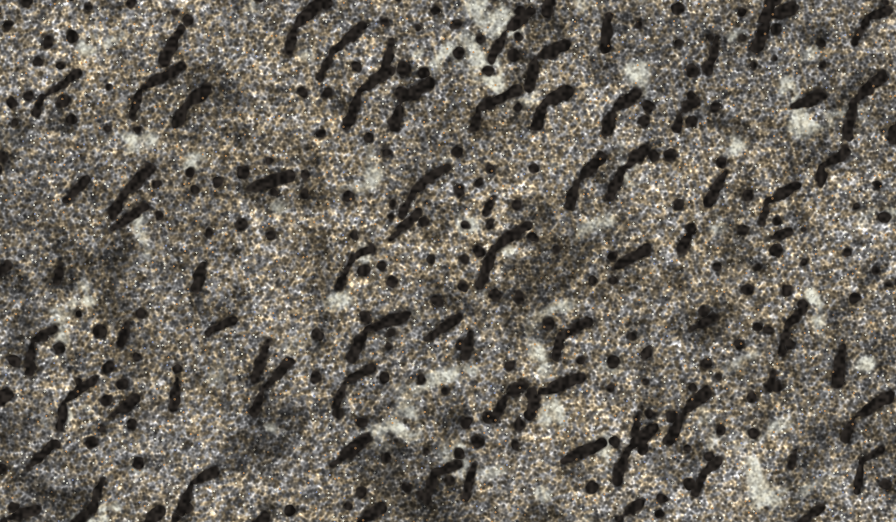
This texture is drawn by a WebGL 1 fragment shader. Its source:

```glsl
precision highp float;
// Micrograph of a grainy grey-brown matrix with black bent rods and round pores.
uniform vec2 u_resolution;

// Lengths are fractions of the canvas height.
const float ROD_CELL = 0.138;
const float ROD_SHARE = 0.84;
const float ROD_RADIUS = 0.0115;
const float NECK_RADIUS = 0.0055;
const float UPPER_ANGLE = 0.56;
const float LOWER_ANGLE = -1.88;
const float PORE_CELL = 0.062;
const float PORE_RADIUS = 0.0118;
const float EDGE = 0.0032;
const float WOBBLE = 0.010;
const float MATRIX_TONE = 0.455;
const float GRAIN_CONTRAST = 2.15;
const vec3 VOID_COLOR = vec3(0.135, 0.122, 0.112);
const vec3 WARM_TINT = vec3(1.09, 0.98, 0.80);
const vec3 COOL_TINT = vec3(0.99, 0.985, 0.985);
const vec3 GLINT_COLOR = vec3(0.95, 0.95, 0.88);
const vec3 AMBER_COLOR = vec3(0.82, 0.60, 0.38);
const vec3 BLUE_COLOR = vec3(0.52, 0.57, 0.72);

float hash(vec2 p) {
  return fract(sin(dot(p, vec2(127.1, 311.7))) * 43758.5453);
}

vec2 hash2(vec2 p) {
  return vec2(hash(p), hash(p + 57.3));
}

float noise(vec2 p) {
  vec2 i = floor(p);
  vec2 f = fract(p);
  f = f * f * (3.0 - 2.0 * f);
  return mix(mix(hash(i), hash(i + vec2(1.0, 0.0)), f.x),
             mix(hash(i + vec2(0.0, 1.0)), hash(i + 1.0), f.x), f.y);
}

vec2 direction(float angle) {
  return vec2(cos(angle), sin(angle));
}

// Rod from the origin: a thin neck that swells towards a round tip.
float arm(vec2 p, vec2 tip, float radius) {
  float h = clamp(dot(p, tip) / dot(tip, tip), 0.0, 1.0);
  return length(p - tip * h) - mix(NECK_RADIUS, radius, smoothstep(0.0, 0.5, h));
}

// Bent rods: a shallow upper arm, a steep lower arm, or both.
float rods(vec2 p) {
  vec2 home = floor(p / ROD_CELL);
  float d = 1.0;
  for (int y = -1; y <= 1; y++) {
    for (int x = -1; x <= 1; x++) {
      vec2 id = home + vec2(float(x), float(y));
      vec2 joint = (id + 0.5 + 0.72 * (hash2(id) - 0.5)) * ROD_CELL;
      vec2 turn = hash2(id + 11.7) - 0.5;
      vec2 size = hash2(id + 23.1);
      float kind = hash(id + 37.9);
      float radius = ROD_RADIUS * mix(0.72, 1.2, hash(id + 41.3));
      vec2 upper = direction(UPPER_ANGLE + 0.5 * turn.x) * mix(0.03, 0.085, size.x);
      vec2 lower = direction(LOWER_ANGLE + 0.4 * turn.y) * mix(0.03, 0.08, size.y);
      vec2 q = p - joint;
      float dUpper = kind < 0.78 ? arm(q, upper, radius) : 1.0;
      float dLower = kind < 0.54 || kind > 0.78 ? arm(q, lower, radius * 0.9) : 1.0;
      if (hash(id + 53.7) < ROD_SHARE) d = min(d, min(dUpper, dLower));
    }
  }
  return d;
}

// Round pores, gathered in loose clusters.
float pores(vec2 p) {
  vec2 home = floor(p / PORE_CELL);
  float d = 1.0;
  for (int y = -1; y <= 1; y++) {
    for (int x = -1; x <= 1; x++) {
      vec2 id = home + vec2(float(x), float(y));
      vec2 center = (id + 0.5 + 0.8 * (hash2(id + 71.3) - 0.5)) * PORE_CELL;
      float radius = PORE_RADIUS * mix(0.6, 1.1, hash(id + 83.9));
      float share = smoothstep(0.2, 0.8, noise(id * 0.45 + 5.0));
      if (hash(id + 97.1) < share) d = min(d, length(p - center) - radius);
    }
  }
  return d;
}

// Tiny bright points: strength in x, random colour choice in y.
vec2 specks(vec2 p, float frequency, float share) {
  vec2 id = floor(p * frequency);
  vec2 f = fract(p * frequency) - 0.5 - 0.3 * (hash2(id + 3.1) - 0.5);
  float lit = step(1.0 - share, hash(id + 19.7));
  return vec2(lit * (1.0 - smoothstep(0.15, 0.5, length(f))), hash(id + 29.3));
}

vec3 matrixColor(vec2 p) {
  // Two differently turned axes hide the noise lattice.
  vec2 r = mat2(0.8, 0.6, -0.6, 0.8) * p;
  vec2 s = mat2(0.96, -0.28, 0.28, 0.96) * p;
  float grain = 0.25 * noise(r * 95.0) + 0.38 * noise(s * 185.0 + 31.0) + 0.37 * noise(r * 235.0 + 7.0);
  float cloud = 0.6 * noise(r * 6.0 + 4.0) + 0.4 * noise(s * 24.0);
  float streak = noise(p * vec2(9.0, 150.0));
  float stain = smoothstep(0.64, 0.80, noise(r * 17.0 + 60.0));
  float tone = MATRIX_TONE * exp(GRAIN_CONTRAST * (grain - 0.5)
             + 0.6 * (cloud - 0.5) + 0.2 * (streak - 0.5) - 0.38 * stain);
  float warmth = 0.8 * noise(s * 140.0 + 90.0) + 0.2 * noise(r * 8.0 + 17.0);
  vec3 color = tone * mix(COOL_TINT, WARM_TINT, smoothstep(0.15, 0.85, warmth));

  // Broad glare spots, then single coloured points.
  float glare = smoothstep(0.76, 0.95, noise(s * 15.0 + 140.0)) * smoothstep(0.2, 0.65, noise(r * 50.0));
  color = mix(color, GLINT_COLOR, glare * (0.35 + 0.75 * grain));
  vec2 speck = specks(r, 165.0, 0.09);
  vec3 speckColor = speck.y < 0.3 ? AMBER_COLOR : speck.y < 0.42 ? BLUE_COLOR : GLINT_COLOR;
  return mix(color, speckColor, 0.75 * speck.x * (1.0 - 0.6 * stain));
}

void main() {
  vec2 p = gl_FragCoord.xy / u_resolution.y + 3.0;
  float wobble = WOBBLE * (0.65 * noise(p * 65.0) + 0.35 * noise(p * 140.0) - 0.5);
  float d = min(rods(p), pores(p)) + wobble;
  float inside = 1.0 - smoothstep(-EDGE, EDGE, d);

  // The voids hold faint grain and a few stray glints.
  vec3 voidColor = VOID_COLOR * (0.5 + noise(p * 150.0));
  vec2 glint = specks(p, 130.0, 0.03);
  voidColor = mix(voidColor, AMBER_COLOR, 0.5 * glint.x);
  float shade = 1.0 - 0.22 * (1.0 - smoothstep(0.0, 0.008, d));
  gl_FragColor = vec4(mix(matrixColor(p) * shade, voidColor, inside), 1.0);
}
```
